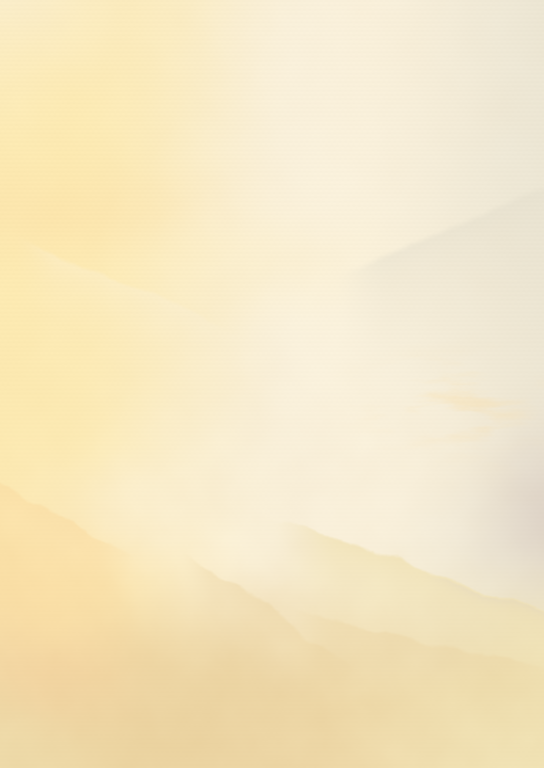
Write a Shadertoy shader that draws this background.

```glsl
// Warm watercolour washes with soft torn ridges on finely woven paper.

const vec3 YELLOW = vec3(0.988, 0.915, 0.695);
const vec3 CREAM  = vec3(0.976, 0.940, 0.855);
const vec3 GREY   = vec3(0.918, 0.895, 0.825);
const vec3 MAUVE  = vec3(0.860, 0.815, 0.770);
const vec3 SAND   = vec3(0.922, 0.828, 0.630);
const vec3 STRAW  = vec3(0.940, 0.880, 0.695);
const vec3 PEACH  = vec3(0.950, 0.805, 0.610);
const vec3 AMBER  = vec3(0.980, 0.865, 0.640);

vec2 hashGradient(vec2 cell) {
    vec2 h = fract(cell.xyx.xy * vec2(0.1031, 0.1030) + cell.yx * 0.0973);
    h += dot(h, h.yx + 33.33);
    return fract((h.xx + h.yx) * h.yy * vec2(1.0, 1.37)) * 2.0 - 1.0;
}

float gradientNoise(vec2 p) {
    vec2 i = floor(p), f = fract(p);
    vec2 u = f * f * f * (f * (f * 6.0 - 15.0) + 10.0);
    vec2 e = vec2(0.0, 1.0);
    float low  = mix(dot(hashGradient(i), f),
                     dot(hashGradient(i + e.yx), f - e.yx), u.x);
    float high = mix(dot(hashGradient(i + e.xy), f - e.xy),
                     dot(hashGradient(i + e.yy), f - e.yy), u.x);
    return mix(low, high, u.y);
}

float fbm(vec2 p) {
    float sum = 0.0, amp = 0.5;
    for (int i = 0; i < 5; i++) {
        sum += amp * gradientNoise(p);
        p = mat2(1.6, 1.2, -1.2, 1.6) * p + 7.3;
        amp *= 0.5;
    }
    return sum;
}

// Soft elliptical pool of pigment.
vec3 wash(vec3 base, vec3 pigment, vec2 p, vec2 centre, vec2 radius, float amount) {
    vec2 d = (p - centre) / radius;
    return mix(base, pigment, amount * exp(-dot(d, d)));
}

// Coverage under the line a-b: crisp upper rim, fading over the given depth.
float ridge(vec2 p, vec2 a, vec2 b, float rim, float depth) {
    float t = (p.x - a.x) / (b.x - a.x);
    float d = mix(a.y, b.y, t) - p.y;
    float span = smoothstep(-0.1, 0.15, t) * (1.0 - smoothstep(0.8, 1.1, t));
    return span * smoothstep(0.0, rim, d) * exp(-max(d, 0.0) / depth);
}

// Staggered rows of small raised threads.
float weave(vec2 p) {
    vec2 g = p * vec2(140.0, 180.0);
    g.x += 0.5 * mod(floor(g.y), 2.0);
    return sin(6.2832 * g.y) * (0.65 + 0.35 * cos(6.2832 * g.x));
}

void mainImage(out vec4 fragColor, in vec2 fragCoord) {
    vec2 uv = fragCoord / iResolution.xy;
    vec2 q = fragCoord / iResolution.y;
    vec2 drift = vec2(fbm(q * 4.0 + 2.7), fbm(q * 4.0 + 19.1));
    float grain = fbm(q * 16.0 + 5.0);
    vec2 p = uv + 0.10 * drift;
    vec2 torn = uv + 0.025 * drift + 0.016 * grain;

    // Broad sweep from yellow through cream to grey
    vec3 col = mix(YELLOW, CREAM, smoothstep(0.12, 0.56, p.x));
    col = mix(col, GREY, 0.9 * smoothstep(0.64, 1.04, p.x));
    col = wash(col, CREAM, p, vec2(0.0, 1.03), vec2(0.22, 0.12), 0.65);
    col = wash(col, AMBER, p, vec2(0.12, 0.73), vec2(0.26, 0.06), 0.35);
    col = wash(col, YELLOW, p, vec2(0.48, 0.66), vec2(0.20, 0.05), 0.22);
    col = wash(col, CREAM, p, vec2(0.62, 0.42), vec2(0.30, 0.12), 0.6);
    col = wash(col, CREAM, p, vec2(0.26, 0.33), vec2(0.18, 0.06), 0.5);
    col = wash(col, MAUVE, p, vec2(1.03, 0.33), vec2(0.13, 0.10), 0.85);

    // Horizontal warm streaks on the right
    float streak = smoothstep(-0.05, 0.15, fbm(q * vec2(7.0, 30.0)));
    col = wash(col, AMBER, p, vec2(0.84, 0.47), vec2(0.13, 0.05), 0.35 * streak);

    // Sandy ground, yellower towards the right
    vec3 ground = mix(SAND, STRAW, smoothstep(0.60, 0.95, p.x));
    col = mix(col, ground, 0.95 * (1.0 - smoothstep(0.09, 0.30, p.y)));
    col = wash(col, AMBER, p, vec2(0.03, 0.24), vec2(0.22, 0.09), 0.7);
    col = wash(col, PEACH, p, vec2(0.10, 0.14), vec2(0.14, 0.06), 0.45);
    col = wash(col, STRAW, p, vec2(0.02, 0.02), vec2(0.15, 0.06), 0.5);

    // Torn ridges
    col = mix(col, AMBER, 0.65 * ridge(torn, vec2(-0.10, 0.41), vec2(0.23, 0.285), 0.005, 0.10));
    col = mix(col, STRAW, 0.75 * ridge(torn, vec2(0.54, 0.315), vec2(1.15, 0.172), 0.005, 0.12));
    col = mix(col, MAUVE, 0.40 * ridge(torn, vec2(0.80, 0.250), vec2(1.10, 0.182), 0.004, 0.007));
    col = mix(col, SAND, 0.45 * ridge(torn, vec2(0.36, 0.275), vec2(0.64, 0.140), 0.006, 0.07));
    col = mix(col, SAND, 0.40 * ridge(torn, vec2(0.56, 0.205), vec2(1.00, 0.135), 0.006, 0.06));
    col = mix(col, GREY * 0.97, 0.55 * ridge(torn, vec2(0.66, 0.655), vec2(1.10, 0.790), 0.012, 0.07));
    col = mix(col, CREAM, 0.35 * ridge(torn, vec2(0.06, 0.690), vec2(0.42, 0.575), 0.008, 0.07));

    // Blotches and paper weave
    float lower = 1.0 - smoothstep(0.15, 0.55, uv.y);
    col *= 1.0 + vec3(0.6, 1.0, 1.6) * (0.020 + 0.025 * lower) * (drift.x + 0.6 * grain);
    col += 0.006 * mix(0.4, 1.0, smoothstep(0.2, 0.7, uv.y)) * weave(q);

    fragColor = vec4(clamp(col, 0.0, 1.0), 1.0);
}
```
